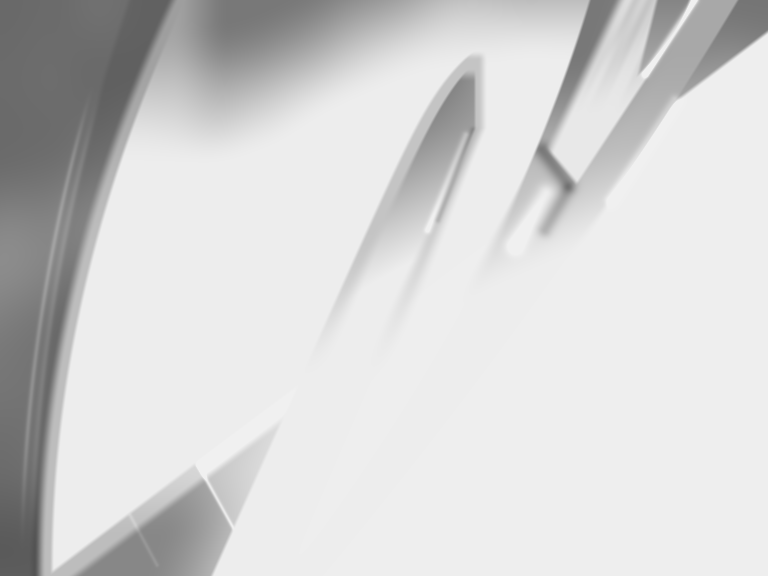
Write a WebGL 2 fragment shader that draws this background.

```glsl
#version 300 es
precision highp float;
// Soft grey chrome: curved rim, slender blade slot and a polished diagonal bar in white haze.
uniform vec2 u_resolution;
out vec4 outColor;

// Soft step centred on zero with half-width w.
float soft(float d, float w) { return smoothstep(-w, w, d); }

// Soft half-plane: 1 on the right of a downward line from a to b.
float rightOf(vec2 p, vec2 a, vec2 b, float w) {
  vec2 e = b - a, q = p - a;
  return soft((e.y * q.x - e.x * q.y) / length(e), w);
}

// Thin glowing segment.
float streak(vec2 p, vec2 a, vec2 b, float w) {
  vec2 e = b - a, q = p - a;
  float d = length(q - e * clamp(dot(q, e) / dot(e, e), 0.0, 1.0)) / w;
  return exp(-d * d);
}

float hash(vec2 p) { return fract(sin(dot(p, vec2(12.99, 78.23))) * 43758.5); }

float noise(vec2 p) {
  vec2 i = floor(p), f = fract(p);
  f = f * f * (3.0 - 2.0 * f);
  return mix(mix(hash(i), hash(i + vec2(1, 0)), f.x),
             mix(hash(i + vec2(0, 1)), hash(i + 1.0), f.x), f.y);
}

// White haze with a grey cloud above and another at the right.
float backdrop(vec2 p) {
  float base = mix(1.6, 0.62, smoothstep(2.0, 4.6, p.x)) + 0.12 * (noise(p * 1.5) - 0.5);
  float deep = mix(0.47, 0.56, smoothstep(3.0, 5.5, p.x));
  deep += 0.17 * smoothstep(2.3, 1.7, p.x);
  float v = mix(deep, 0.93, smoothstep(base - 1.35, base + 0.08, p.y));
  float low = 2.55 - 0.6 * smoothstep(6.7, 7.4, p.x);
  float cloud = mix(0.46, 0.935, smoothstep(-0.1, low, p.y + 0.2 * (7.0 - p.x)));
  return mix(v, cloud, smoothstep(5.9, 6.3, p.x));
}

// Grey sheet below a rising diagonal edge.
float lowerSheet(vec2 p, float v) {
  float depth = (p.y - 5.7 + 0.755 * (p.x - 0.55)) * 0.8;
  float grey = mix(0.74, 0.53, soft(depth - 0.17, 0.05));
  grey += 0.13 * rightOf(p, vec2(1.96, 4.64), vec2(2.42, 5.4), 0.03);
  grey += 0.1 * smoothstep(5.4, 4.6, p.y);
  grey = mix(grey, 0.935, smoothstep(1.7, 3.2, p.x + 0.35 * (p.y - 5.0)));
  grey += 0.2 * streak(p, vec2(1.98, 4.65), vec2(2.4, 5.4), 0.018);
  grey += 0.06 * streak(p, vec2(1.3, 5.15), vec2(1.57, 5.65), 0.02);
  return mix(v, grey, soft(depth, 0.025));
}

// Long slot with a pale bevel, dissolving downward.
float blade(vec2 p, float v) {
  float left = 4.17 - 0.45 * (p.y - 1.2) + 0.2 * exp(-3.0 * (p.y - 0.6));
  float right = min(4.75, 4.87 - 0.43 * (p.y - 1.0));
  float fade = smoothstep(3.85, 2.3, p.y);
  float blur = 0.02 + 0.09 * smoothstep(1.2, 3.5, p.y);
  v = mix(v, 0.93, streak(p, vec2(4.77, 0.64), vec2(4.8, 1.05), 0.11));
  float rim = soft(p.x - left, 0.025) * soft(right + 0.08 - p.x, blur + 0.03);
  rim *= smoothstep(0.5, 0.6, p.y);
  v = mix(v, mix(0.93, 0.77, fade), rim);
  float across = (p.x - left) / max(right - left, 0.1);
  float core = mix(0.48, 0.94, smoothstep(0.7, 3.4, p.y)) + 0.09 * across;
  float inside = soft(p.x - left - 0.13, blur) * soft(right - p.x, blur);
  v = mix(v, min(core, 0.93), inside * smoothstep(0.68, 0.82, p.y));
  v += 0.13 * streak(p, vec2(4.66, 1.35), vec2(4.28, 2.3), 0.035);
  return v - 0.1 * streak(p, vec2(4.73, 1.3), vec2(4.38, 2.2), 0.03);
}

// Polished bar with a bright wedge, dark slot and hooked shadow.
float bar(vec2 p, float v) {
  float left = 5.9 - 0.3 * p.y - 0.04 * p.y * p.y;
  float right = 7.38 - 0.6 * p.y - 0.02 * p.y * p.y;
  float blur = 0.02 + 0.08 * smoothstep(1.6, 2.8, p.y);
  float t = (p.x - left) / (right - left);
  float metal = mix(0.47, 0.66, smoothstep(0.05, 0.8, t));
  metal = mix(metal, 0.76, smoothstep(0.5, 1.9, p.y));
  metal = mix(metal, 0.93, smoothstep(1.8, 3.1, p.y + 0.5 * t));
  metal -= 0.23 * streak(p, vec2(5.42, 1.5), vec2(5.68, 1.84), 0.08);
  metal -= 0.17 * streak(p, vec2(5.68, 1.9), vec2(5.45, 2.3), 0.07);
  metal += 0.15 * streak(p, vec2(5.46, 1.93), vec2(5.15, 2.45), 0.09);
  float wedge = soft(p.x - 6.2 + 0.47 * p.y, 0.07) * soft(6.98 - 0.66 * p.y - p.x, 0.025);
  wedge *= rightOf(p, vec2(5.4, 1.4), vec2(5.76, 1.82), 0.03);
  float shine = 0.91 - 0.16 * noise(vec2((p.x + 0.47 * p.y) * 14.0, p.y)) * smoothstep(1.2, 0.2, p.y);
  metal = mix(metal, shine, wedge);
  // Tapered slot at the top and its lit lip.
  float slotLeft = 6.57 - 0.25 * p.y;
  float slotRight = 6.9 - 0.28 * p.y - 0.55 * p.y * p.y;
  metal = mix(metal, 0.52 + 0.2 * p.y, soft(p.x - slotLeft, 0.025) * soft(slotRight - p.x, 0.025));
  metal += 0.3 * streak(p, vec2(6.95, 0.0), vec2(6.46, 0.74), 0.035);
  metal = min(metal, 0.94);
  v = mix(v, metal, soft(p.x - left, blur) * soft(right - p.x, blur));
  return min(v + 0.12 * streak(p, vec2(6.75, 1.0), vec2(6.1, 2.0), 0.05), 0.94);
}

// Dark curved side with a pale rim and fine arcs.
float curvedSide(vec2 p, float v) {
  float h = 5.7 - p.y;
  float gap = 0.52 + 0.041 * h * h - p.x;
  float dark = 0.41 + 0.1 * exp(-pow((p.y - 2.7 + 0.5 * p.x) / 0.7, 2.0));
  dark += 0.05 * noise(p * vec2(2.0, 1.3)) - 0.07 * smoothstep(4.4, 5.8, p.y);
  float arc = p.x - 0.22 - 0.03 * h * h;
  float arcFade = smoothstep(0.8, 1.7, p.y) * smoothstep(5.6, 4.2, p.y);
  dark += arcFade * (0.11 * exp(-pow(arc / 0.025, 2.0)) + 0.06 * exp(-pow((arc - 0.1) / 0.03, 2.0)));
  dark -= 0.04 * soft(arc - 0.1, 0.04);
  float rim = mix(0.62, 0.74, smoothstep(0.2, 2.5, p.y));
  float side = mix(rim, dark, soft(gap - 0.12, 0.06));
  return mix(v, side, soft(gap, 0.025));
}

void main() {
  // Canvas height spans 5.76 units; y runs downward from the top.
  vec2 p = gl_FragCoord.xy / u_resolution.y * 5.76;
  p.y = 5.76 - p.y;
  float v = backdrop(p);
  v = lowerSheet(p, v);
  v = blade(p, v);
  v = bar(p, v);
  v = curvedSide(p, v);
  outColor = vec4(vec3(clamp(v, 0.0, 1.0)), 1.0);
}
```
